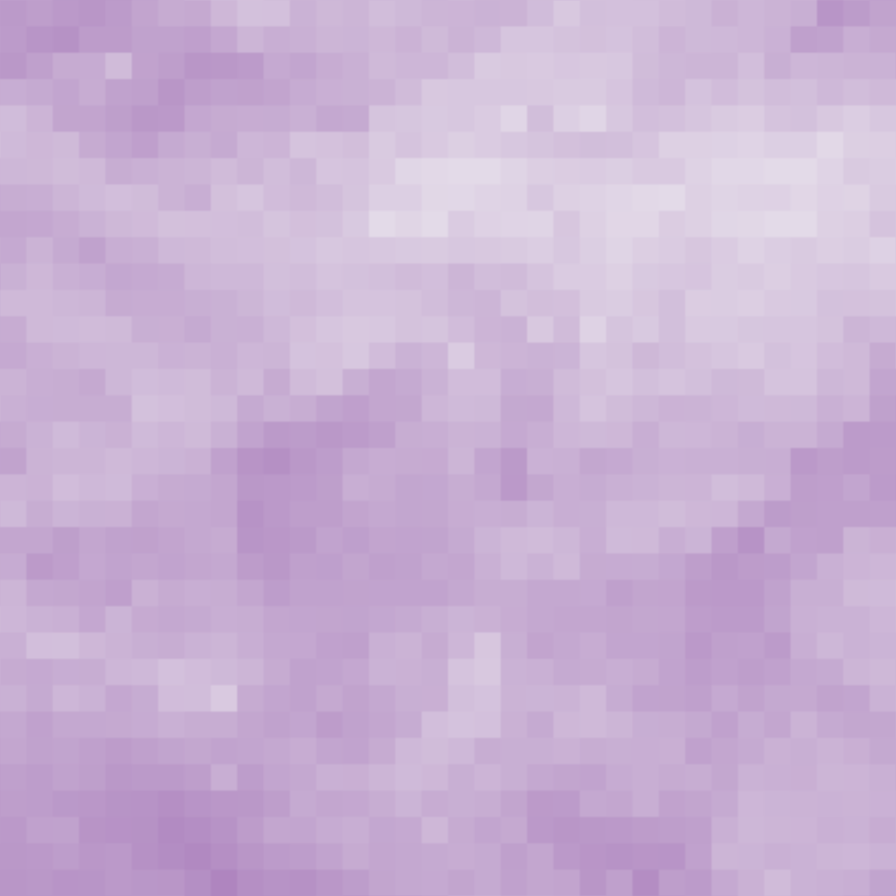
Give the GLSL for this texture, as a WebGL 1 fragment shader.

```glsl
precision highp float;
// Cloudy lilac mosaic: a 34 by 34 grid of flat square cells.
// Each cell takes one tone from warped gradient noise, harder-edged patches,
// a broad pale pool in the upper right and a little grain of its own.
uniform vec2 u_resolution;

float hash(vec2 p) {
  vec3 q = fract(p.xyx * vec3(0.1031, 0.103, 0.0973));
  q += dot(q, q.yzx + 33.33);
  return fract((q.x + q.y) * q.z);
}

float slope(vec2 corner, vec2 offset) {
  float angle = 6.2832 * hash(corner + 17.0);
  return dot(vec2(cos(angle), sin(angle)), offset);
}

float gradientNoise(vec2 p) {
  vec2 i = floor(p);
  vec2 f = p - i;
  vec2 s = f * f * f * (f * (f * 6.0 - 15.0) + 10.0);
  vec2 e = vec2(1.0, 0.0);
  return mix(mix(slope(i, f), slope(i + e, f - e), s.x),
             mix(slope(i + e.yx, f - e.yx), slope(i + 1.0, f - 1.0), s.x), s.y);
}

float clouds(vec2 p) {
  float sum = 0.0;
  float weight = 1.0;
  for (int octave = 0; octave < 4; octave++) {
    sum += weight * gradientNoise(p);
    p = mat2(1.6, 1.2, -1.2, 1.6) * p + 7.3;
    weight *= 0.5;
  }
  return sum;
}

// Lightness of one cell relative to the middle lilac
float cellTone(vec2 cell) {
  vec2 uv = (cell + 0.5) / 34.0;
  vec2 warp = vec2(gradientNoise(uv * 4.0 + 41.2), gradientNoise(uv * 4.0 + 73.7));
  vec2 p = uv * vec2(3.6, 4.2) + 0.6 * warp;

  float tone = 0.16 * clouds(p + 11.4);
  // Patches with abrupt borders
  tone += 0.05 * (smoothstep(-0.06, 0.06, clouds(p * 0.9 + 58.1)) - 0.5);
  // Pale pool and a gentle darkening towards the bottom
  vec2 d = (uv - vec2(0.7, 0.74)) * vec2(0.9, 1.15);
  tone += 0.11 * exp(-8.0 * dot(d, d)) - 0.034 + 0.06 * (uv.y - 0.5);
  // Grain, with a few stray pale cells
  tone += 0.03 * (hash(cell + 3.0) - 0.5);
  tone += 0.035 * step(0.96, hash(cell + 91.0));
  return clamp(tone, -0.17, 0.16);
}

void main() {
  vec2 grid = gl_FragCoord.xy / u_resolution * 34.0 - 0.5;
  vec2 cell = floor(grid);
  // Narrow blend across the cell borders
  vec2 blend = smoothstep(0.44, 0.56, grid - cell);
  float lower = mix(cellTone(cell), cellTone(cell + vec2(1.0, 0.0)), blend.x);
  float upper = mix(cellTone(cell + vec2(0.0, 1.0)), cellTone(cell + 1.0), blend.x);
  float tone = mix(lower, upper, blend.y);

  vec3 lilac = vec3(0.79, 0.693, 0.832);
  gl_FragColor = vec4(lilac + vec3(0.62, 1.0, 0.48) * tone, 1.0);
}
```
